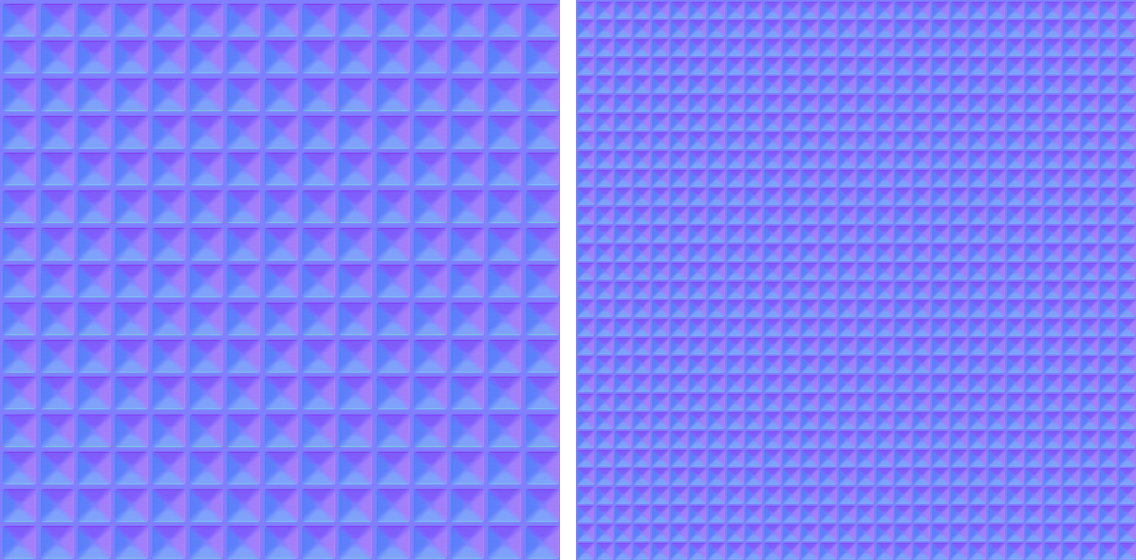
Left: one tile. Right: repeated 2 by 2.
Reproduce this texture map procedurally as a three.js fragment shader.

```glsl
// Tangent-space normal map of a square grid of shallow, softly ridged studs with thin bevelled rims.
varying vec2 vUv;

const float COUNT = 15.0;                    // studs across and down
const vec2 STUD_CENTER = vec2(0.53, 0.465);  // within one cell
const float HALF_SIZE = 0.445;               // stud half width, in cells
const float CORNER = 0.05;                   // corner radius
const float EDGE_BLUR = 0.018;               // smoothing of the stud outline
const float JITTER = 0.012;                  // shift of whole rows and columns
const float SLOPE_CENTER = 0.24;             // facet tilt near the peak
const float SLOPE_RIM = 0.28;                // facet tilt near the rim
const float PEAK_BLEND = 0.17;               // roundness of the peak
const float RIDGE_BLEND = 0.06;              // ridge softness at the peak
const float RIDGE_SPREAD = 0.15;             // added ridge softness at the corners
const float RIM_TILT = 0.22;                 // extra tilt on the bevel line
const float RIM_LEFT = 0.4;                  // share of it kept on the left side
const float RIM_INSET = 0.024;
const float RIM_WIDTH = 0.014;
const float GRAIN = 0.014;                   // strength of the brushed wear

float hash(vec2 p) {
  vec3 q = fract(vec3(p.xyx) * 0.1031);
  q += dot(q, q.yzx + 33.33);
  return fract((q.x + q.y) * q.z);
}

float roundedBox(vec2 p, float halfSize, float radius) {
  vec2 q = abs(p) - halfSize + radius;
  return length(max(q, 0.0)) + min(max(q.x, q.y), 0.0) - radius;
}

// Outward direction of the nearest facet, blended across the diagonals.
vec2 facetDirection(vec2 p, float ridge, float peak) {
  vec2 a = abs(p);
  float sideways = smoothstep(-ridge, ridge, a.x - a.y);
  vec2 side = clamp(p / peak, -1.0, 1.0);
  return side * vec2(sideways, 1.0 - sideways);
}

// Wavy, mostly horizontal streaks made of layered sines.
vec2 brushedGrain(vec2 p, float seed) {
  vec2 tilt = vec2(0.0);
  float phase = seed * 6.2832;
  for (int i = 0; i < 3; i++) {
    float f = float(i) + 1.0;
    float bend = 1.6 * sin(p.x * 9.0 * f + phase * f);
    float wave = sin(p.y * (31.0 + 17.0 * f) + bend + phase * 2.0);
    tilt += vec2(0.35 * cos(p.x * 23.0 * f + wave + phase), wave) / f;
  }
  return tilt * 0.6;
}

void main() {
  // Cell layout, with wrapped indices
  vec2 grid = vUv * COUNT;
  vec2 cell = mod(floor(grid), COUNT);
  vec2 shift = vec2(hash(vec2(cell.x, 71.0)), hash(vec2(37.0, cell.y))) - 0.5;
  vec2 p = fract(grid) - STUD_CENTER - shift * 2.0 * JITTER;
  vec2 a = abs(p);

  // Stud outline and bevel line, fading out at the corners
  float d = roundedBox(p, HALF_SIZE, CORNER);
  float stud = 1.0 - smoothstep(-EDGE_BLUR, EDGE_BLUR, d);
  float rimOffset = (d + RIM_INSET) / RIM_WIDTH;
  float rim = exp(-rimOffset * rimOffset);
  rim *= 1.0 - smoothstep(HALF_SIZE - 0.09, HALF_SIZE - 0.01, min(a.x, a.y));
  vec2 rimTilt = facetDirection(p, 0.03, 0.04) * RIM_TILT * rim;
  rimTilt.x *= p.x < 0.0 ? RIM_LEFT : 1.0;

  // Facet tilt plus rim and wear
  float reach = max(a.x, a.y) / HALF_SIZE;
  float ridge = RIDGE_BLEND + RIDGE_SPREAD * reach;
  vec2 tilt = facetDirection(p, ridge, PEAK_BLEND) * mix(SLOPE_CENTER, SLOPE_RIM, reach);
  tilt += rimTilt + brushedGrain(p, hash(cell)) * GRAIN;
  tilt *= stud;

  // Encode the unit normal as colour, with green pointing down
  tilt.y = -tilt.y;
  vec3 normal = vec3(tilt, sqrt(max(1.0 - dot(tilt, tilt), 0.0)));
  gl_FragColor = vec4(normal * 0.5 + 0.5, 1.0);
}
```
